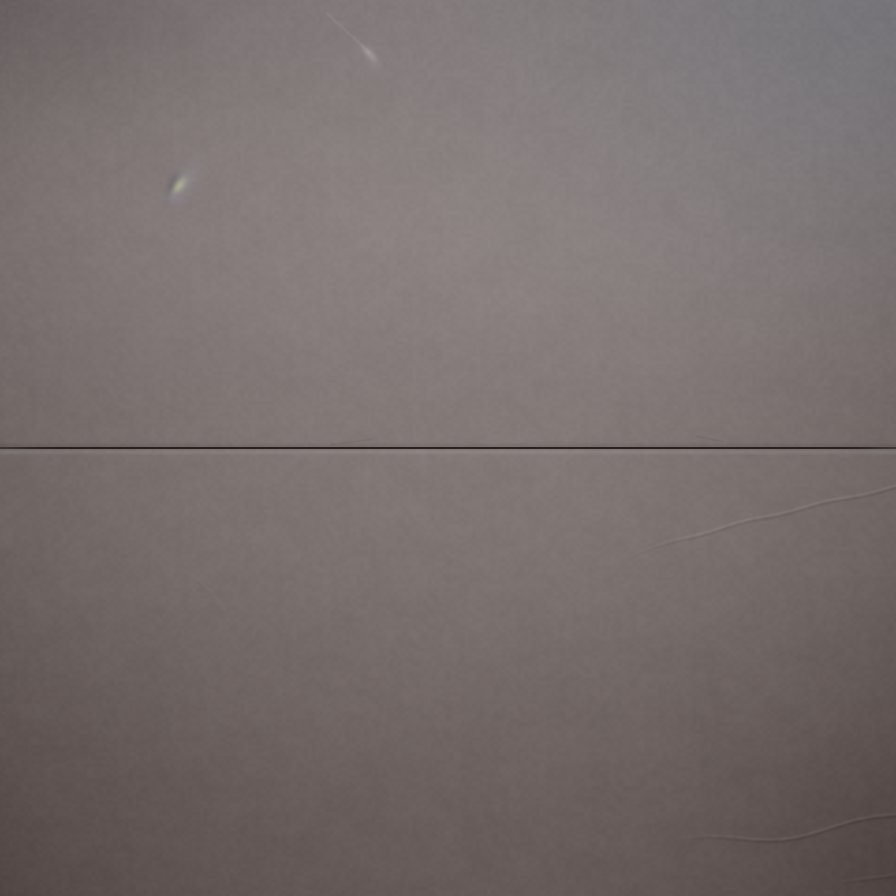
Reproduce this texture procedurally as a WebGL 2 fragment shader.

```glsl
#version 300 es
precision highp float;

uniform vec2 u_resolution;
out vec4 fragColor;

const vec3 LOW_TONE = vec3(0.390, 0.348, 0.338);
const vec3 MID_TONE = vec3(0.512, 0.473, 0.465);
const vec3 HIGH_TONE = vec3(0.545, 0.508, 0.505);
const vec3 TOP_TONE = vec3(0.515, 0.483, 0.484);
const vec3 COOL_TINT = vec3(-0.022, 0.002, 0.018);
const vec3 SEAM_COLOR = vec3(0.125, 0.110, 0.115);
const float SEAM_Y = 0.5;
const float SEAM_HALF = 0.0012;
const float LIGHT_AXIS = 0.54;
const float GRAIN = 0.016;
const float MOTTLE = 0.018;

float hash(vec2 p) {
    return fract(sin(dot(p, vec2(127.1, 311.7))) * 43758.5453);
}

float noise(vec2 p) {
    vec2 i = floor(p), f = fract(p);
    f = f * f * (3.0 - 2.0 * f);
    return mix(mix(hash(i), hash(i + vec2(1, 0)), f.x),
               mix(hash(i + vec2(0, 1)), hash(i + vec2(1, 1)), f.x), f.y);
}

float fbm(vec2 p) {
    float sum = 0.0, amp = 0.5;
    for (int i = 0; i < 4; i++) {
        sum += amp * noise(p);
        p = mat2(1.6, 1.2, -1.2, 1.6) * p + 7.3;
        amp *= 0.5;
    }
    return sum;
}

float gauss(float d, float width) {
    return exp(-d * d / (width * width));
}

// Soft elliptical spot, turned by angle
float spot(vec2 p, vec2 center, vec2 size, float angle) {
    float c = cos(angle), s = sin(angle);
    vec2 q = mat2(c, -s, s, c) * (p - center) / size;
    return exp(-dot(q, q));
}

float scratch(vec2 p, vec2 a, vec2 b, float width) {
    vec2 ab = b - a;
    float t = clamp(dot(p - a, ab) / dot(ab, ab), 0.0, 1.0);
    return gauss(length(p - a - ab * t), width);
}

// Lit upper lip with a shadow beneath
float ridge(float d, float width) {
    return gauss(d - width, width) - 0.9 * gauss(d + width, width);
}

// Broad light across the panels
vec3 panelColor(vec2 p) {
    vec3 color = mix(LOW_TONE, MID_TONE, smoothstep(-0.08, 0.54, p.y));
    color = mix(color, HIGH_TONE, smoothstep(0.48, 0.74, p.y));
    color = mix(color, TOP_TONE, smoothstep(0.76, 1.03, p.y));
    float side = p.x - LIGHT_AXIS;
    float falloff = side < 0.0 ? 0.25 : 0.32 * (1.0 - 0.55 * smoothstep(0.7, 1.0, p.y));
    color -= falloff * side * side;
    color += COOL_TINT * spot(p, vec2(0.98, 0.98), vec2(0.32, 0.25), 0.0);
    color -= 0.035 * spot(p, vec2(0.0, 1.0), vec2(0.22, 0.10), 0.0);
    return color - 0.025 * spot(p, vec2(1.0, 0.0), vec2(0.20), 0.0);
}

float creases(vec2 p) {
    float t = clamp((p.x - 0.69) / 0.31, 0.0, 1.0);
    float bend = 0.372 + 0.084 * pow(t, 0.8) + 0.001 * sin(p.x * 70.0);
    float light = 0.035 * ridge(p.y - bend, 0.0016) * smoothstep(0.68, 0.80, p.x);
    t = clamp((p.x - 0.74) / 0.26, 0.0, 1.0);
    bend = 0.060 + 0.028 * t * t + 0.005 * sin(t * 9.0);
    light += 0.035 * ridge(p.y - bend, 0.0016) * smoothstep(0.73, 0.86, p.x);
    bend = 0.014 + 0.13 * (p.x - 0.93);
    light += 0.022 * ridge(p.y - bend, 0.0016) * smoothstep(0.92, 0.97, p.x);
    float arc = length(p - vec2(0.16, 0.27)) - 0.103;
    light += 0.012 * gauss(arc, 0.0015) * spot(p, vec2(0.235, 0.340), vec2(0.035), 0.0);
    light -= 0.025 * scratch(p, vec2(0.371, 0.504), vec2(0.417, 0.510), 0.0012);
    return light - 0.025 * scratch(p, vec2(0.778, 0.513), vec2(0.807, 0.507), 0.0012);
}

// Coloured nick on the left and pale scuff at the top
vec3 marks(vec2 p) {
    vec3 glow = vec3(0.13, 0.16, 0.06) * spot(p, vec2(0.199, 0.792), vec2(0.010, 0.005), 0.85);
    glow += vec3(0.035, 0.045, 0.060) * spot(p, vec2(0.206, 0.796), vec2(0.021, 0.009), 0.95);
    glow -= vec3(0.080, 0.065, 0.045) * spot(p, vec2(0.192, 0.793), vec2(0.013, 0.005), 1.2);
    glow += vec3(0.010, 0.005, 0.035) * spot(p, vec2(0.197, 0.776), vec2(0.012, 0.008), 0.0);
    glow += 0.028 * scratch(p, vec2(0.365, 0.985), vec2(0.412, 0.942), 0.0016);
    glow += 0.085 * spot(p, vec2(0.412, 0.940), vec2(0.010, 0.004), -0.75);
    return glow + 0.022 * spot(p, vec2(0.417, 0.932), vec2(0.016, 0.006), -1.1);
}

void main() {
    vec2 p = gl_FragCoord.xy / u_resolution;
    float pixel = 1.0 / u_resolution.y;
    vec3 color = panelColor(p);

    // Leather-like mottling and fine grain
    color += MOTTLE * (fbm(p * vec2(24.0, 30.0)) - 0.47);
    color += GRAIN * (noise(p * 240.0) - 0.5 + 0.6 * (noise(p * 110.0) - 0.5));
    color += creases(p) + marks(p);

    // Seam with its soft shadow and lit lower lip
    float d = p.y - SEAM_Y;
    float ends = gauss(p.x, 0.03) + gauss(p.x - 1.0, 0.03);
    color -= 0.035 * gauss(d - 0.002, 0.003);
    color += (0.040 + vec3(0.00, 0.02, 0.03) * ends) * gauss(d + 0.0045, 0.0025);
    float gap = 1.0 - smoothstep(SEAM_HALF - 0.5 * pixel, SEAM_HALF + 0.5 * pixel, abs(d));
    color = mix(color, SEAM_COLOR, gap * (0.92 - 0.3 * ends));
    fragColor = vec4(clamp(color, 0.0, 1.0), 1.0);
}
```
